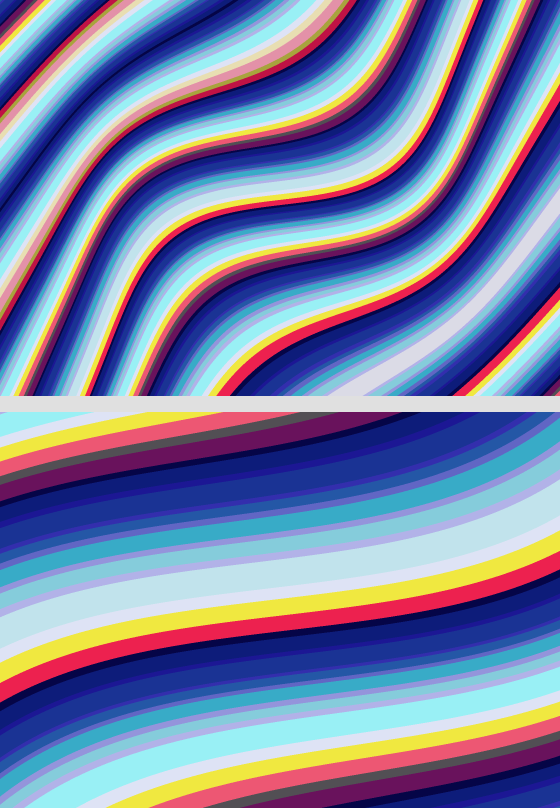
Top: the whole. Bottom: its middle third, enlarged.
Give the GLSL for this background, as a WebGL 1 fragment shader.

```glsl
precision highp float;
uniform vec2 u_resolution;

#define SPACING 0.1575    // distance between red edges
#define FOLD_LOW -0.47    // mirror line, upper left
#define FOLD_HIGH 0.495   // mirror line, lower right
#define UNEVEN 0.08       // alternating wide and narrow repeats
#define WAVE_HEIGHT 0.135
#define WAVE_FREQ 4.49
#define WAVE_SPREAD 0.22  // how far the bend reaches from the diagonal
#define WAVE_DRIFT 0.27   // shift of the bend across the diagonal
#define JITTER 0.022      // stripe width variation
#define SAMPLES 3

const float PI = 3.14159265;
const vec3 INK = vec3(0.02, 0.02, 0.28);
const vec3 NAVY = vec3(0.05, 0.11, 0.48);
const vec3 INDIGO = vec3(0.11, 0.09, 0.58);
const vec3 ROYAL = vec3(0.10, 0.20, 0.58);
const vec3 VIOLET = vec3(0.20, 0.18, 0.68);
const vec3 STEEL = vec3(0.14, 0.34, 0.65);
const vec3 PERIWINKLE = vec3(0.38, 0.40, 0.77);
const vec3 TEAL = vec3(0.22, 0.67, 0.78);
const vec3 LAVENDER = vec3(0.58, 0.58, 0.86);
const vec3 SKY = vec3(0.52, 0.80, 0.86);
const vec3 LILAC = vec3(0.70, 0.70, 0.91);
const vec3 CYAN = vec3(0.60, 0.94, 0.96);
const vec3 GREY = vec3(0.86, 0.86, 0.90);
const vec3 WHITE = vec3(0.87, 0.89, 0.96);
const vec3 YELLOW = vec3(0.94, 0.91, 0.25);
const vec3 CREAM = vec3(0.91, 0.87, 0.70);
const vec3 PINK = vec3(0.89, 0.57, 0.66);
const vec3 OLIVE = vec3(0.66, 0.64, 0.24);
const vec3 RED = vec3(0.93, 0.13, 0.31);
const vec3 CORAL = vec3(0.93, 0.34, 0.45);
const vec3 CRIMSON = vec3(0.75, 0.07, 0.27);
const vec3 SLATE = vec3(0.32, 0.31, 0.33);
const vec3 PURPLE = vec3(0.41, 0.07, 0.36);

float hash(vec2 p) {
  vec3 q = fract(p.xyx * vec3(0.1031, 0.1030, 0.0973));
  q += dot(q, q.yzx + 33.33);
  return fract((q.x + q.y) * q.z);
}

// Position across the wavy diagonal: solves level + wave(level) = v
float waveLevel(vec2 p) {
  float u = (p.x + p.y) * 0.70711;
  float v = (p.x - p.y) * 0.70711;
  float level = v;
  for (int i = 0; i < 6; i++) {
    float a = WAVE_FREQ * (u + WAVE_DRIFT * level);
    float height = WAVE_HEIGHT * exp(-level * level / WAVE_SPREAD);
    level = v - height * (sin(a) + 0.15 * sin(2.0 * a));
  }
  return level;
}

// Repeat count, running backwards beyond the two mirror lines
float repeatPhase(float level) {
  level = FOLD_LOW + abs(level - FOLD_LOW);
  level = FOLD_HIGH - abs(FOLD_HIGH - level);
  float h = 3.0 + (level - 0.005) / SPACING;
  h -= 0.4 * max(h - 5.0, 0.0);
  return h + UNEVEN * (1.0 + cos(PI * h));
}

// Paints everything past an edge
void stripe(inout vec3 color, vec3 next, float edge, float t) {
  color = mix(color, next, step(edge, t));
}

// Same, with an edge that varies from one repeat to the next
void looseStripe(inout vec3 color, vec3 next, float edge, float t, float id) {
  stripe(color, next, edge + JITTER * (hash(vec2(id, edge * 97.0)) - 0.5), t);
}

vec3 bands(float h) {
  float id = floor(h);
  float t = h - id;
  float first = 1.0 - step(0.5, id);
  float muted = (1.0 - mod(id, 2.0)) * (1.0 - first);
  float greyed = (1.0 - step(0.5, abs(mod(id, 3.0) - 2.0))) * mix(0.6, 1.0, step(4.5, id));

  // Warm edge, with a shadow on muted repeats
  vec3 color = mix(RED, CORAL, muted);
  color = mix(color, CRIMSON, 1.0 - step(0.5, abs(id - 1.0)));
  stripe(color, mix(color, SLATE, muted), 0.09, t);
  stripe(color, mix(color, PURPLE, muted), 0.14, t);

  // Cool ramp from ink to white
  float start = 0.09 + 0.14 * muted + 0.04 * first;
  float end = mix(0.91, 0.76, first);
  float q = (t - start) / (end - start);
  stripe(color, INK, 0.0, q);
  looseStripe(color, NAVY, 0.05, q, id);
  looseStripe(color, INDIGO, 0.15, q, id);
  looseStripe(color, ROYAL, 0.20, q, id);
  looseStripe(color, VIOLET, 0.32, q, id);
  looseStripe(color, STEEL, 0.36, q, id);
  looseStripe(color, PERIWINKLE, 0.42, q, id);
  looseStripe(color, TEAL, 0.46, q, id);
  looseStripe(color, LAVENDER, 0.55, q, id);
  looseStripe(color, SKY, 0.60, q, id);
  looseStripe(color, LILAC, 0.68, q, id);
  looseStripe(color, mix(CYAN, GREY, greyed), 0.73, q, id);
  looseStripe(color, WHITE, 0.91, q, id);

  // Yellow rim; the first repeat has a wide pink one
  stripe(color, mix(YELLOW, CREAM, first), end, t);
  stripe(color, mix(color, PINK, first), end + 0.07, t);
  stripe(color, mix(color, OLIVE, first), 0.94, t);
  return color;
}

void main() {
  vec3 sum = vec3(0.0);
  for (int i = 0; i < SAMPLES * SAMPLES; i++) {
    float n = float(i), side = float(SAMPLES);
    vec2 offset = (vec2(mod(n, side), floor(n / side)) + 0.5) / side - 0.5;
    vec2 p = (gl_FragCoord.xy + offset - 0.5 * u_resolution) / u_resolution.y;
    sum += bands(repeatPhase(waveLevel(p)));
  }
  gl_FragColor = vec4(sum / float(SAMPLES * SAMPLES), 1.0);
}
```
